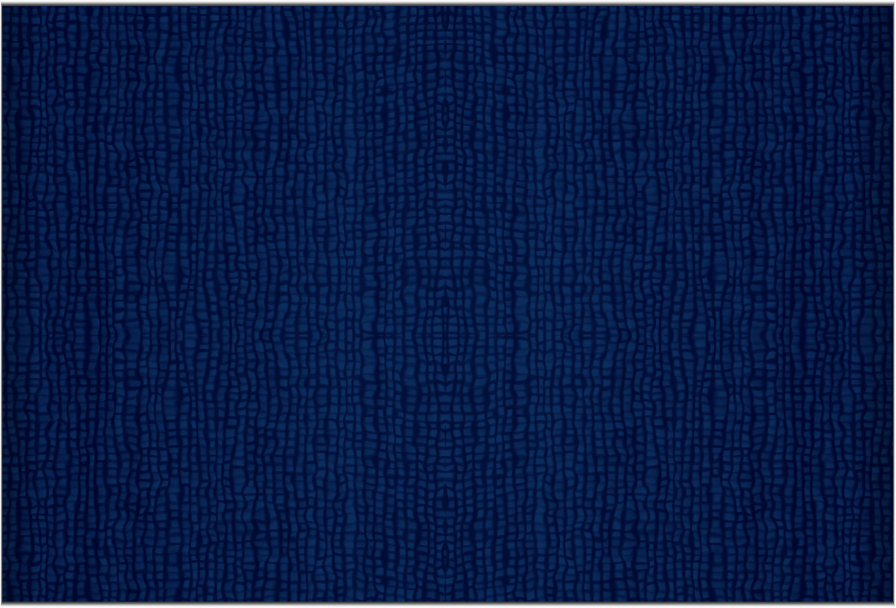
Give the GLSL for this texture, as a WebGL 1 fragment shader.

```glsl
precision highp float;
uniform vec2 u_resolution;

float hash(vec2 p) {
  vec3 q = fract(p.xyx * vec3(0.1031, 0.1030, 0.0973));
  q += dot(q, q.yzx + 33.33);
  return fract((q.x + q.y) * q.z);
}

float noise(vec2 p) {
  vec2 i = floor(p), f = fract(p);
  f = f * f * (3.0 - 2.0 * f);
  return mix(mix(hash(i), hash(i + vec2(1.0, 0.0)), f.x),
             mix(hash(i + vec2(0.0, 1.0)), hash(i + 1.0), f.x), f.y);
}

// Height of the woven threads, from 0 in the gaps to about 1 on the pads
float weave(vec2 m) {
  float spine = exp(-90.0 * m.x * m.x);
  vec2 t = m * vec2(61.2, 72.0);

  // Rows bow outward near the spine; ribs wander sideways
  t.y -= 1.3 * spine * smoothstep(0.0, 0.12, m.y);
  t.x += 0.8 * (noise(m * vec2(28.0, 9.0)) - 0.5);
  t.x += 0.5 * (noise(t * vec2(0.9, 0.7) + 40.0) - 0.5);
  float column = floor(t.x);
  t.y += 0.9 * (noise(vec2(column * 0.6, t.y * 0.25)) - 0.5);
  t.y += 0.45 * (noise(t * 1.1 + 90.0) - 0.5);

  vec2 f = fract(t) - 0.5;
  vec2 cell = floor(t);
  float halfWidth = 0.24 + 0.14 * hash(cell + 17.0);
  float rib = 1.0 - smoothstep(halfWidth - 0.14, halfWidth + 0.16, abs(f.x));

  // Some crossings are deep, others let the rib run on
  float depth = mix(0.2, 0.95, hash(vec2(column, floor(t.y + 0.5)) + 5.0));
  depth = mix(depth, 0.9, 0.6 * spine);
  float rung = 1.0 - depth * (1.0 - smoothstep(0.06, 0.32, 0.5 - abs(f.y)));

  // Side light on each pad
  float relief = 0.3 * (f.y - f.x);
  return rib * rung * (0.85 + relief + 0.3 * hash(cell + 61.0));
}

void main() {
  vec2 p = gl_FragCoord.xy / u_resolution.y;
  float aspect = u_resolution.x / u_resolution.y;
  float pixel = 1.0 / u_resolution.y;

  // Cloth mirrored about both axes
  vec2 m = abs(p - vec2(0.497 * aspect, 0.448));
  float thread = weave(m);
  float streak = noise(m * vec2(45.0, 3.0) + 7.0) - 0.5;
  float grain = noise(p * 210.0) - 0.5;
  float tone = 0.9 * thread + 0.22 * streak + 0.14 * grain;
  tone += 0.14 - 0.3 * smoothstep(0.1, 0.75, length(m * vec2(1.0, 0.6)));
  vec3 navy = vec3(0.0, 0.045, 0.205);
  vec3 blue = vec3(0.04, 0.165, 0.35);
  vec3 cloth = mix(navy, blue, clamp(tone, -0.15, 1.1));
  cloth *= 1.0 - 0.2 * smoothstep(0.66, 0.74, m.x);

  // White margin with a grey shadow above and below the cloth
  vec2 low = vec2(0.004, 0.0105) - p;
  vec2 high = p - vec2(aspect - 0.005, 0.990);
  vec2 outside = max(low, high);
  float fade = max(outside.x / 0.004, outside.y / 0.010);
  vec3 margin = mix(vec3(0.24), vec3(0.98), smoothstep(0.0, 0.9, fade));
  float edge = max(outside.x, outside.y);
  float cover = smoothstep(-0.6 * pixel, 0.6 * pixel, edge);

  gl_FragColor = vec4(mix(max(cloth, 0.0), margin, cover), 1.0);
}
```
